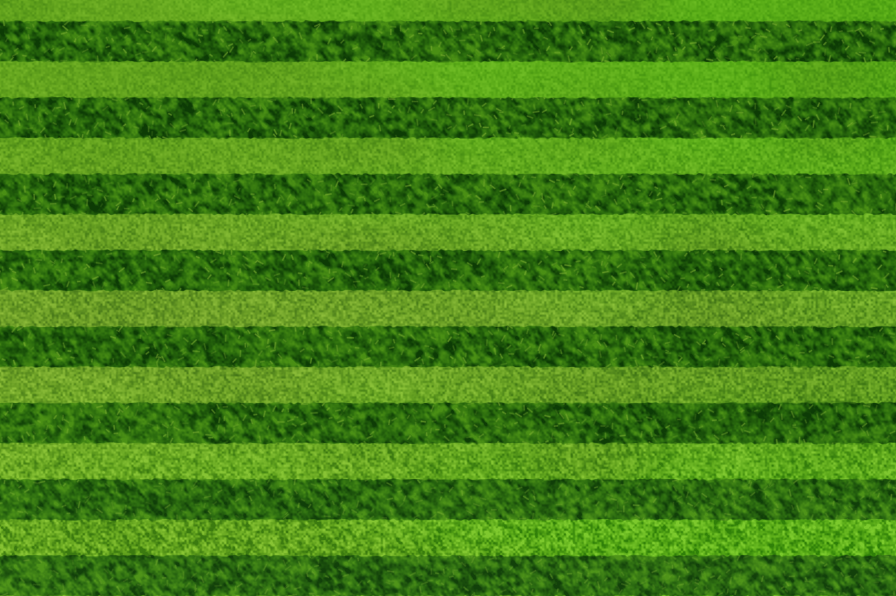
A WebGL 2 fragment shader for this texture:

```glsl
#version 300 es
precision highp float;

uniform vec2 u_resolution;
out vec4 fragColor;

// Layout, in canvas heights
const float PERIOD = 0.1281;       // one dark plus one light band
const float DARK_SHARE = 0.528;    // part of the period that is dark
const float EDGE_RAGGED = 0.0035;  // wobble of the mown edge
const float CLUMP_FREQ = 85.0;     // tufts in the dark bands
const float BLADE_FREQ = 150.0;
const float GRAIN_FREQ = 270.0;    // short clipped grass
const float FLECK_FREQ = 75.0;     // sunlit blade tips
const float FLECK_CHANCE = 0.42;

// Colours
const vec3 DARK_SHADE = vec3(0.05, 0.23, 0.02);
const vec3 DARK_MID = vec3(0.16, 0.41, 0.05);
const vec3 DARK_LUSH = vec3(0.29, 0.56, 0.08);
const vec3 FLECK = vec3(0.50, 0.69, 0.19);
const vec3 LIGHT_SHADE = vec3(0.23, 0.48, 0.06);
const vec3 LIGHT_MID = vec3(0.39, 0.645, 0.115);
const vec3 LIGHT_TIP = vec3(0.53, 0.77, 0.20);
const vec3 DRY_TINT = vec3(0.035, -0.025, 0.035);
const vec3 FRESH_TINT = vec3(-0.05, 0.025, -0.03);

float hash(vec2 p) {
  vec3 q = fract(vec3(p.xyx) * 0.1031);
  q += dot(q, q.yzx + 33.33);
  return fract((q.x + q.y) * q.z);
}

float noise(vec2 p) {
  vec2 i = floor(p), f = fract(p);
  f = f * f * (3.0 - 2.0 * f);
  return mix(mix(hash(i), hash(i + vec2(1, 0)), f.x),
             mix(hash(i + vec2(0, 1)), hash(i + vec2(1, 1)), f.x), f.y);
}

vec2 turn(vec2 p, float a) {
  float c = cos(a), s = sin(a);
  return vec2(c * p.x - s * p.y, s * p.x + c * p.y);
}

float segment(vec2 p, vec2 halfAxis) {
  float t = clamp(dot(p, halfAxis) / dot(halfAxis, halfAxis), -1.0, 1.0);
  return length(p - halfAxis * t);
}

// Scattered short strokes, one per cell at most
float flecks(vec2 p, float aa) {
  vec2 cell = floor(p);
  float cover = 0.0;
  for (int j = -1; j <= 1; j++) {
    for (int i = -1; i <= 1; i++) {
      vec2 id = cell + vec2(i, j);
      float kind = hash(id + 17.0);
      vec2 centre = id + vec2(hash(id + 31.0), hash(id + 57.0));
      vec2 axis = turn(vec2(0.12 + 0.25 * hash(id + 71.0), 0.0), 6.283 * hash(id + 93.0));
      float d = segment(p - centre, axis) - 0.09;
      float strength = step(kind, FLECK_CHANCE) * (0.3 + 0.7 * hash(id + 111.0));
      cover = max(cover, strength * (1.0 - smoothstep(-aa, aa, d)));
    }
  }
  return cover;
}

// Three-stop colour ramp
vec3 ramp(vec3 low, vec3 mid, vec3 high, float v) {
  v = clamp(v, 0.0, 1.0);
  return mix(mix(low, mid, min(v * 2.0, 1.0)), high, max(v * 2.0 - 1.0, 0.0));
}

void main() {
  vec2 p = gl_FragCoord.xy / u_resolution.y;
  float px = 1.0 / u_resolution.y;
  float nearness = 1.0 - smoothstep(0.02, 0.38, p.y);  // coarser turf below
  float patches = noise(p * vec2(5.0, 9.0) + 40.0) - 0.5;

  // Tufts and leaning blades
  float clump = noise(turn(p, 0.5) * CLUMP_FREQ * vec2(1.0, 1.3));
  float blade = noise(turn(p, -0.7) * BLADE_FREQ * vec2(1.4, 0.7) + 200.0);
  float grain = noise(p * GRAIN_FREQ + 500.0);
  float tuft = 0.5 * clump + 0.32 * blade + 0.18 * grain - 0.5;

  // Long grass
  vec3 dark = ramp(DARK_SHADE, DARK_MID, DARK_LUSH, 0.48 + 1.75 * tuft + 0.18 * patches);
  float fleck = flecks(p * FLECK_FREQ, px * FLECK_FREQ);
  dark = mix(dark, FLECK, fleck * mix(0.65, 0.4, nearness));
  dark += 0.02 * nearness;

  // Clipped grass, smoothest at the top
  float clipped = 0.65 * grain + 0.35 * blade - 0.5;
  float contrast = mix(1.05, 0.5, smoothstep(0.45, 1.0, p.y));
  float lightTone = 0.5 + contrast * clipped + 0.22 * patches + nearness * (1.1 * tuft - 0.03);
  vec3 light = ramp(LIGHT_SHADE, LIGHT_MID, LIGHT_TIP, lightTone);
  float dryness = exp(-pow((p.y - 0.45) / 0.22, 2.0));
  light += DRY_TINT * dryness;
  light += FRESH_TINT * smoothstep(0.3, 1.5, p.x + patches) * (1.0 - 0.6 * dryness);

  // Mown bands with ragged borders
  float y = p.y + EDGE_RAGGED * (noise(p * BLADE_FREQ + 80.0) - 0.5);
  float phase = fract(y / PERIOD) * PERIOD;
  float halfDark = 0.5 * DARK_SHARE * PERIOD;
  float d = abs(phase - halfDark);
  d = min(d, PERIOD - d) - halfDark;
  float soft = max(px, 0.0012);
  vec3 colour = mix(dark, light, smoothstep(-soft, soft, d));

  fragColor = vec4(clamp(colour, 0.0, 1.0), 1.0);
}
```
